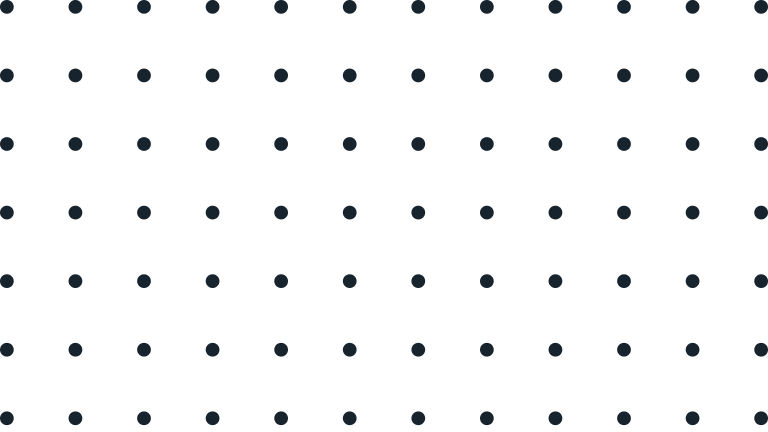
This pattern is drawn by a Shadertoy shader. Its source:

```glsl
// Square grid of small dark dots on a white ground, twelve across and seven down.
// The plane is folded into cells anchored at the top left, and each cell holds
// one circle drawn from its distance function.

#define CELLS_ACROSS 11.2               // cell pitches per canvas width
#define DOT_RADIUS   0.1                // in cells
#define FIRST_DOT    vec2(0.1, 0.1)     // first centre from the top left, in cells
#define DOT_COLOR    vec3(0.09, 0.14, 0.18)
#define PAPER_COLOR  vec3(1.0)

// Signed distance to the nearest dot of the endless grid, in cells
float dotGridDistance(vec2 p) {
    vec2 local = fract(p - FIRST_DOT + 0.5) - 0.5;
    return length(local) - DOT_RADIUS;
}

void mainImage(out vec4 fragColor, in vec2 fragCoord) {
    // Cell units, with y measured down from the top edge
    float pixel = CELLS_ACROSS / iResolution.x;
    vec2 p = vec2(fragCoord.x, iResolution.y - fragCoord.y) * pixel;

    // Edge smoothed over one pixel
    float coverage = clamp(0.5 - dotGridDistance(p) / pixel, 0.0, 1.0);
    fragColor = vec4(mix(PAPER_COLOR, DOT_COLOR, coverage), 1.0);
}
```
